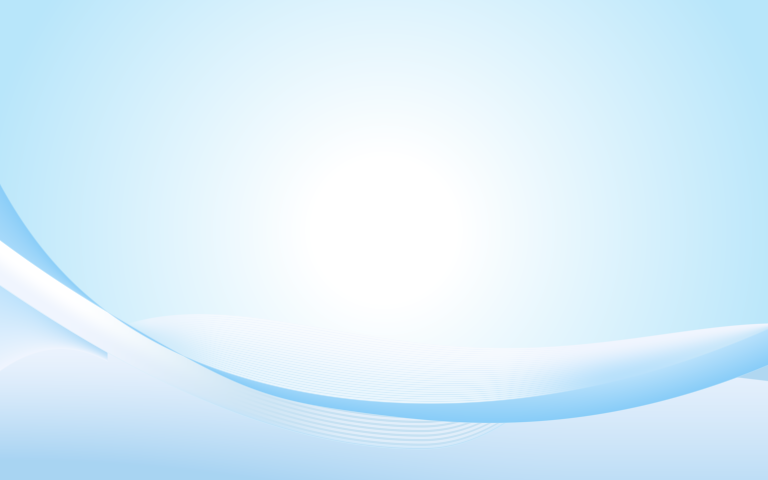
Write a Shadertoy shader that draws this background.

```glsl
// Pale blue backdrop with a white glow and sweeping translucent ribbons.
// Each ribbon is the area between two smooth height curves over x; fine
// line meshes come from repeating the normalised height between curves.

const vec3 WHITE = vec3(1.0);
const vec3 SKY = vec3(0.72, 0.90, 0.98);
const vec3 PALE = vec3(0.94, 0.96, 0.995);
const vec3 MIST = vec3(0.80, 0.91, 0.98);
const vec3 FLOOR_BLUE = vec3(0.66, 0.83, 0.95);
const vec3 RIBBON_BLUE = vec3(0.53, 0.80, 0.97);
const vec3 RIBBON_LIGHT = vec3(0.72, 0.88, 0.985);
const vec2 GLOW_CENTER = vec2(0.50, 0.52);
const float GLOW_CORE = 0.15;
const float GLOW_REACH = 0.70;
const float VEIL_LINES = 26.0;
const float TAIL_LINE_GAP = 0.0095;

float square(float v) { return v * v; }

// Height curves, x and y both from 0 to 1
float ribbonTop(float x) {
    return 0.158 + 0.79 * square(x - 0.555) + 0.215 * exp(-9.6 * x);
}

float ribbonBottom(float x) {
    return 0.119 + 0.93 * square(x - 0.64)
         - 0.019 * exp(-square((x - 0.335) / 0.12));
}

float tailBottom(float x) {
    float rise = square(max(x - 0.55, 0.0));
    return 0.064 + (1.13 + 0.5 * x) * square(x - 0.55) + 3.2 * rise;
}

float veilTop(float x) {
    float t = x - 0.66;
    return 0.275 + t * t * (0.85 - 0.18 * t - 3.0 * t * t);
}

float wedgeBottom(float x) { return 0.273 - 7.2 * square(x - 0.08); }

// Antialiased coverage where d is positive
float cover(float d) {
    float w = 0.75 * fwidth(d) + 1e-5;
    return smoothstep(-w, w, d);
}

// Thin repeated lines, fading to their average when too dense
float hairlines(float v) {
    float w = fwidth(v);
    float d = abs(fract(v) - 0.5);
    float line = 1.0 - smoothstep(0.12, 0.16 + w, d);
    return mix(line, 0.35, smoothstep(0.45, 1.0, w));
}

void mainImage(out vec4 fragColor, in vec2 fragCoord) {
    vec2 p = fragCoord / iResolution.xy;
    float x = p.x;
    float y = p.y;
    float top = ribbonTop(x);
    float bottom = ribbonBottom(x);
    float tail = tailBottom(x);
    float veil = veilTop(x);

    // Backdrop glow
    float r = length((p - GLOW_CENTER) * vec2(1.6, 1.0));
    vec3 color = mix(WHITE, SKY, clamp((r - GLOW_CORE) / GLOW_REACH, 0.0, 1.0));

    // Upper veil: bluish near the ribbon, pale along its crest
    float s = (y - top) / max(veil - top, 0.004);
    float crest = smoothstep(0.05, 0.95, s);
    float shade = exp(-square((x - 0.80) / 0.11));
    vec3 veilColor = mix(mix(MIST, RIBBON_LIGHT, shade), PALE, crest);
    float mesh = smoothstep(0.18, 0.30, x) * (1.0 - smoothstep(0.62, 0.80, x));
    veilColor = mix(veilColor, WHITE, 0.55 * mesh * hairlines(s * VEIL_LINES));
    float veilMask = cover(veil - y) * cover(y - min(top, bottom));
    veilMask *= smoothstep(0.155, 0.20, x);
    color = mix(color, veilColor, veilMask * mix(0.75, 1.0, smoothstep(0.5, 0.8, x)));

    // Floor below all ribbons
    float depth = pow(clamp((0.27 - y) / 0.27, 0.0, 1.0), 1.3);
    float weight = mix(1.15, 0.62, smoothstep(0.0, 0.75, x));
    vec3 floorColor = mix(PALE, FLOOR_BLUE, clamp(depth * weight + 0.08, 0.0, 1.0));
    color = mix(color, floorColor, cover(min(tail, bottom) - y));

    // Folded wedge at the left
    float wedge = wedgeBottom(x);
    float fold = clamp((y - wedge) / max(tail - wedge, 0.01), 0.0, 1.0);
    vec3 wedgeColor = mix(PALE, RIBBON_LIGHT, fold * 0.9);
    wedgeColor = mix(wedgeColor, FLOOR_BLUE, 0.5 * smoothstep(0.03, 0.13, x) * fold);
    float wedgeMask = cover(y - wedge) * cover(tail - y) * cover(0.14 - x);
    color = mix(color, wedgeColor, wedgeMask);

    // Small fold at the right rim
    float rimMask = cover(bottom - y) * cover(y - 0.213 + 0.19 * (x - 0.964));
    color = mix(color, RIBBON_LIGHT * 0.96, rimMask * cover(x - 0.96));

    // White ribbon turning into a lined tail
    float across = clamp((y - tail) / max(bottom - tail, 0.01), 0.0, 1.0);
    vec3 tailColor = mix(PALE, WHITE, smoothstep(0.2, 0.8, across));
    tailColor = mix(tailColor, MIST * 0.97, smoothstep(0.08, 0.40, x));
    float tailLines = hairlines((y - tail) / TAIL_LINE_GAP);
    tailColor = mix(tailColor, PALE, 0.65 * smoothstep(0.28, 0.48, x) * tailLines);
    float rim = exp(-max(y - tail, 0.0) / 0.006) * smoothstep(0.15, 0.35, x);
    tailColor = mix(tailColor, RIBBON_LIGHT, 0.7 * rim);
    color = mix(color, tailColor, cover(y - tail) * cover(bottom - y));

    // Blue ribbon, twisting where its two edges cross
    float high = max(top, bottom);
    float low = min(top, bottom);
    float band = clamp((y - low) / max(high - low, 0.004), 0.0, 1.0);
    float leftBand = mix(0.65, 0.05, band);
    float rightBand = band * mix(0.45, 1.0, smoothstep(0.55, 0.9, x));
    float light = mix(leftBand, rightBand, smoothstep(0.10, 0.22, x));
    vec3 ribbonColor = mix(RIBBON_BLUE, RIBBON_LIGHT, light);
    color = mix(color, ribbonColor, cover(high - y) * cover(y - low));

    fragColor = vec4(color, 1.0);
}
```
